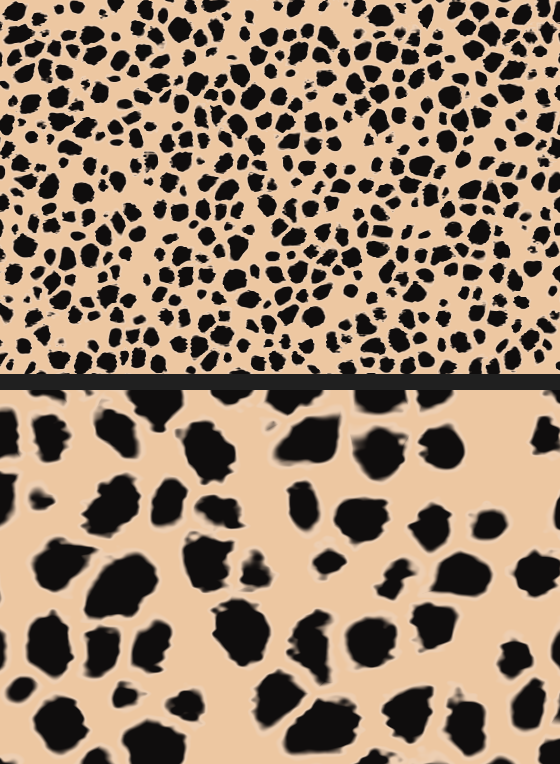
Top: the whole. Bottom: its middle third, enlarged.
Give the GLSL for this pattern, as a Shadertoy shader.

```glsl
// Cheetah coat: ragged black spots packed loosely on a warm sand ground.

#define ROWS 17.0        // spots per canvas height
#define JITTER 0.72      // scatter of spot centres
#define R_MIN 0.22       // smallest spot radius, in cells
#define R_MAX 0.58       // largest spot radius, in cells
#define STRETCH 1.28     // strongest elongation
#define HALF_GAP 0.115   // half of the clear lane between spots
#define ROUNDING 0.12    // softening of squeezed corners
#define WOBBLE 0.16      // slow bending of the outlines
#define TEETH 0.13       // depth of the furry fringe
#define EDGE 0.042       // half width of the soft edge

const vec3 SPOT  = vec3(0.06, 0.05, 0.05);
const vec3 SAND  = vec3(0.93, 0.78, 0.63);
const vec3 CREAM = vec3(0.93, 0.81, 0.70);

float hash(vec2 p) {
    return fract(sin(dot(p, vec2(127.1, 311.7))) * 43758.5453);
}

vec2 hash2(vec2 p) {
    return vec2(hash(p), hash(p + 37.7));
}

float noise(vec2 p) {
    vec2 i = floor(p), f = fract(p);
    f = f * f * (3.0 - 2.0 * f);
    return mix(mix(hash(i), hash(i + vec2(1, 0)), f.x),
               mix(hash(i + vec2(0, 1)), hash(i + vec2(1, 1)), f.x), f.y);
}

float smoothMax(float a, float b, float k) {
    float h = max(k - abs(a - b), 0.0) / k;
    return max(a, b) + 0.25 * h * h * k;
}

// Distance to one tilted oval spot belonging to a cell
float ovalDistance(vec2 p, vec2 cell) {
    vec2 rnd = hash2(cell + 11.3);
    vec2 centre = cell + 0.5 + JITTER * (hash2(cell) - 0.5);
    centre.x += 0.5 * mod(cell.y, 2.0);
    float tilt = 1.0 + 2.6 * (rnd.x - 0.5);
    float c = cos(tilt), s = sin(tilt);
    vec2 q = mat2(c, -s, s, c) * (p - centre);
    float stretch = mix(1.0, STRETCH, hash(cell + 71.9));
    return length(q * vec2(1.0 / stretch, stretch)) - mix(R_MIN, R_MAX, rnd.y);
}

// Nearest spot, trimmed to keep a lane to its neighbour
float spotDistance(vec2 p) {
    vec2 home = floor(p);
    float nearest = 9.0, second = 9.0;
    for (int y = -2; y <= 2; y++) {
        for (int x = -2; x <= 2; x++) {
            float d = ovalDistance(p, home + vec2(x, y));
            second = min(second, max(nearest, d));
            nearest = min(nearest, d);
        }
    }
    return smoothMax(nearest, HALF_GAP - 0.5 * (second - nearest), ROUNDING);
}

void mainImage(out vec4 fragColor, in vec2 fragCoord) {
    vec2 p = fragCoord / iResolution.y * ROWS + 40.0;

    // Bend the outlines, then fray parts of them
    vec2 bend = vec2(noise(p * 2.6), noise(p * 2.6 + 53.0)) - 0.5;
    float d = spotDistance(p + WOBBLE * bend);
    float fray = smoothstep(0.25, 0.65, noise(p * 1.9 + 19.0));
    d += TEETH * mix(0.25, 1.0, fray) * (noise(p * vec2(7.0, 11.0)) - 0.5);

    // Paler rim of the ground around each spot
    vec3 ground = mix(CREAM, SAND, smoothstep(0.05, 0.10, d));
    float soft = max(EDGE, 0.7 * ROWS / iResolution.y);
    fragColor = vec4(mix(SPOT, ground, smoothstep(-soft, soft, d)), 1.0);
}
```
